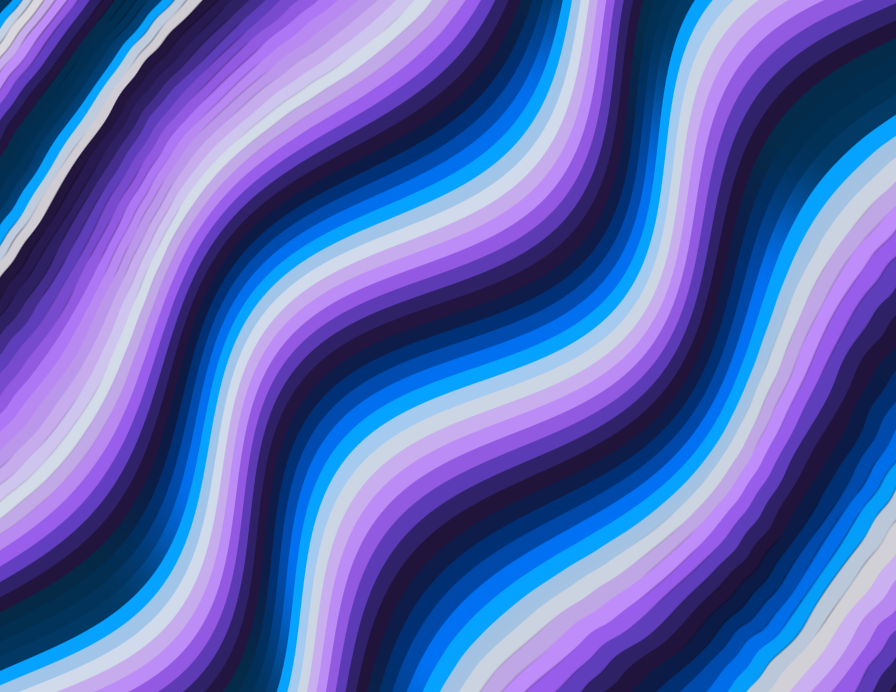
A Shadertoy shader for this background:

```glsl
// Diagonal flowing ribbons: stepped white, violet, navy and blue bands bent by one slow wave.

// Layout, in canvas heights, measured from the upper left
const float SLANT = 0.8;            // lean of the ribbons
const float FIRST_RIBBON = 0.061;   // distance of the first white ribbon
const float SPACING = 0.219;        // gap between the first ribbons
const float SPACING_GROWTH = 0.015; // widening of the gaps to the lower right
const float WAVE_HEIGHT = 0.111;
const float WAVE_LENGTH = 1.081;
const float WAVE_CENTRE = 1.047;    // where the bend is strongest
const float WAVE_REACH = 0.574;
const float WAVE_START = -0.464;
const float WAVE_SHEAR = 0.4;

// Wear
const float WOBBLE = 0.22;          // edge roughness, in steps
const float SEAM_DARKNESS = 0.22;
const float TONE_VARIATION = 0.035;

// Colours across one ribbon cycle
const int STEPS = 13;
const vec3 RAMP[STEPS] = vec3[STEPS](
    vec3(0.79, 0.83, 0.89),   // pale
    vec3(0.77, 0.67, 0.92),   // lilac
    vec3(0.74, 0.55, 0.97),
    vec3(0.59, 0.36, 0.91),   // purple
    vec3(0.37, 0.24, 0.73),
    vec3(0.18, 0.13, 0.40),
    vec3(0.13, 0.08, 0.24),   // near black
    vec3(0.05, 0.11, 0.28),
    vec3(0.00, 0.19, 0.46),   // navy
    vec3(0.00, 0.29, 0.67),
    vec3(0.00, 0.43, 0.92),   // blue
    vec3(0.02, 0.62, 0.99),
    vec3(0.63, 0.77, 0.91));  // ice
const vec3 WARM_WHITE = vec3(0.83, 0.82, 0.85);
const vec3 TEAL = vec3(0.01, 0.18, 0.29);
const float MIRRORED_CYCLE = 1.0;   // this gap runs from dark back to lilac
const float DARKEST_STEP = 6.5;

float hash(float n) { return fract(sin(n * 12.99) * 4375.85); }

float layeredSines(vec2 p) {
    return 0.5 * sin(31.0 * p.x + 2.0 * sin(17.0 * p.y))
         + 0.3 * sin(83.0 * p.y - 3.0 * sin(29.0 * p.x))
         + 0.2 * sin(190.0 * p.x + 140.0 * p.y);
}

// Removes the wave from the distance across the ribbons by fixed-point steps
float straighten(float across, float along) {
    float flat_ = across;
    for (int i = 0; i < 6; i++) {
        float reach = (flat_ - WAVE_CENTRE) / WAVE_REACH;
        float phase = along - WAVE_START - WAVE_SHEAR * flat_;
        flat_ = across + WAVE_HEIGHT * exp(-reach * reach)
              * sin(6.2832 * phase / WAVE_LENGTH);
    }
    return flat_;
}

// Ribbon count for a distance, inverting a quadratic spacing
float ribbonCount(float d) {
    float root = SPACING * SPACING + 4.0 * SPACING_GROWTH * (d - FIRST_RIBBON);
    return (sqrt(max(root, 0.0)) - SPACING) / (2.0 * SPACING_GROWTH);
}

vec3 stepColour(float index, float outer, float teal) {
    float cycle = floor((index + 0.5) / float(STEPS));
    float k = index - cycle * float(STEPS);
    vec3 colour = RAMP[clamp(int(k + 0.5), 0, STEPS - 1)];

    if (cycle == MIRRORED_CYCLE && k > 0.5) {
        float m = DARKEST_STEP * (1.0 - k / float(STEPS));
        int lower = int(m);
        colour = mix(RAMP[lower], RAMP[lower + 1], fract(m));
    } else {
        if (k > 6.5 && k < 10.5) colour = mix(colour, TEAL, teal);
        if (k > 11.5) colour = mix(colour, WARM_WHITE, 0.6 * outer);
    }
    if (k < 0.5) colour = mix(colour, WARM_WHITE, outer);
    return colour * (1.0 + TONE_VARIATION * (2.0 * hash(index + 3.0) - 1.0));
}

void mainImage(out vec4 fragColor, in vec2 fragCoord) {
    vec2 p = fragCoord / iResolution.y;
    p.y = 1.0 - p.y;
    float across = p.x + SLANT * p.y;
    float along = p.y - SLANT * p.x;
    float d = straighten(across, along);

    // The centre is clean; wear and colour drift grow to the corners
    float outer = smoothstep(0.35, 0.75, abs(d - WAVE_CENTRE));
    float teal = max(smoothstep(0.45, 0.75, abs(along)), 1.0 - smoothstep(0.2, 0.4, d));

    // Stepped bands with smooth edges
    float level = ribbonCount(d) * float(STEPS) + 0.5;
    level += WOBBLE * outer * layeredSines(p);
    float edge = floor(level + 0.5);
    float width = max(fwidth(level), 0.0001);
    float side = clamp((level - edge) / width + 0.5, 0.0, 1.0);
    vec3 colour = mix(stepColour(edge - 1.0, outer, 0.85 * teal),
                      stepColour(edge, outer, 0.85 * teal), side);

    // Fine dark seams on worn edges, broken along their length
    float seam = 1.0 - smoothstep(0.03, 0.03 + width, abs(level - edge));
    float broken = smoothstep(-0.2, 0.5, layeredSines(p.yx * 0.6));
    colour *= 1.0 - SEAM_DARKNESS * seam * outer * broken;

    fragColor = vec4(colour, 1.0);
}
```
